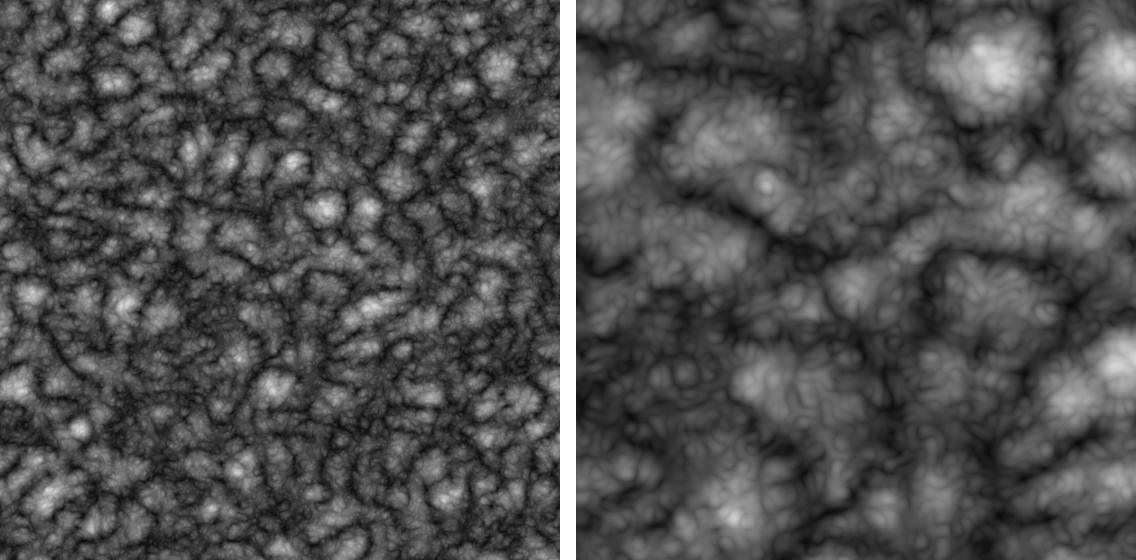
Left, the full canvas; right, a detail of the centre.
A Shadertoy shader for this texture:

```glsl
// Grey turbulence: soft pale lumps parted by thin, dark, winding creases.
// Each octave sums sine waves of random direction, frequency and phase;
// folding it at zero makes the creases, and four octaves are layered.

const float TAU = 6.2831853;
const int WAVES = 28;

float hash(float n) {
    return fract(sin(n * 12.9898 + 4.137) * 43758.547);
}

// Isotropic random field with zero mean and unit variance
float waveField(vec2 p, float frequency, float seed) {
    float sum = 0.0;
    for (int i = 0; i < WAVES; i++) {
        float id = float(i) + seed;
        // Evenly spread directions keep the field free of grain
        float angle = 0.5 * TAU * (float(i) + hash(id)) / float(WAVES);
        float k = frequency * mix(0.5, 1.45, hash(id + 311.0));
        float phase = TAU * hash(id + 733.0);
        sum += sin(TAU * k * dot(p, vec2(cos(angle), sin(angle))) + phase);
    }
    return sum * sqrt(2.0 / float(WAVES));
}

// Folded octaves, with slightly rounded crease bottoms
float turbulence(vec2 p) {
    float total = 0.0;
    float amplitude = 1.0;
    float frequency = 9.0;
    for (int octave = 0; octave < 4; octave++) {
        float n = waveField(p, frequency, 41.0 * float(octave));
        total += amplitude * sqrt(n * n + 0.008);
        amplitude *= 0.6;
        frequency *= 2.0;
    }
    return total;
}

void mainImage(out vec4 fragColor, in vec2 fragCoord) {
    vec2 p = fragCoord / iResolution.y;
    float grey = 0.168 * turbulence(p);
    fragColor = vec4(vec3(clamp(grey, 0.0, 1.0)), 1.0);
}
```
